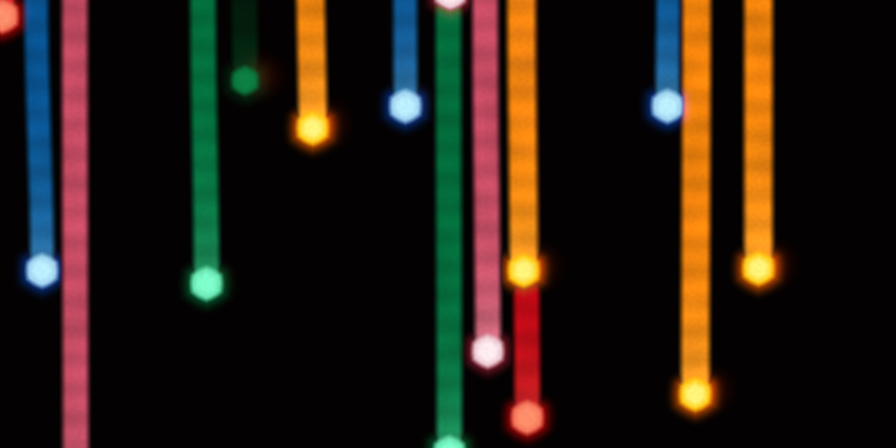
Reproduce this background procedurally as a WebGL 2 fragment shader.

```glsl
#version 300 es
precision highp float;
// Falling light trails: soft coloured streaks ending in bright bokeh heads on black.

uniform vec2 u_resolution;
out vec4 fragColor;

const int COUNT = 15;
const int BLUE = 0, PINK = 1, GREEN = 2, ORANGE = 3, RED = 4, DIM = 5;

// Per trail: x at the top, x of the head, y of the head (canvas heights)
const vec3 TRAILS[COUNT] = vec3[](
    vec3(0.005, 0.005, 0.964), vec3(0.081, 0.094, 0.396), vec3(0.167, 0.169, -0.2),
    vec3(0.453, 0.461, 0.367), vec3(0.544, 0.547, 0.820), vec3(0.693, 0.698, 0.714),
    vec3(0.904, 0.905, 0.763), vec3(1.001, 1.003, -0.010), vec3(1.005, 1.005, 1.015),
    vec3(1.083, 1.089, 0.216), vec3(1.164, 1.169, 0.396), vec3(1.169, 1.177, 0.068),
    vec3(1.492, 1.490, 0.763), vec3(1.555, 1.552, 0.120), vec3(1.693, 1.693, 0.401));

const int KINDS[COUNT] = int[](RED, BLUE, PINK, GREEN, DIM, ORANGE, BLUE, GREEN,
    PINK, PINK, ORANGE, RED, BLUE, ORANGE, ORANGE);

// Colours by kind
const vec3 STREAK[6] = vec3[](
    vec3(0.03, 0.32, 0.56), vec3(0.76, 0.29, 0.38), vec3(0.01, 0.42, 0.23),
    vec3(0.94, 0.51, 0.05), vec3(0.72, 0.02, 0.07), vec3(0.00, 0.08, 0.03));
const vec3 CORE[6] = vec3[](
    vec3(0.74, 0.94, 1.00), vec3(1.00, 0.93, 0.95), vec3(0.50, 1.00, 0.80),
    vec3(1.00, 0.96, 0.48), vec3(1.00, 0.56, 0.42), vec3(0.05, 0.50, 0.26));
const vec3 HALO[6] = vec3[](
    vec3(0.03, 0.22, 0.60), vec3(0.55, 0.10, 0.18), vec3(0.00, 0.40, 0.20),
    vec3(0.90, 0.36, 0.00), vec3(0.75, 0.02, 0.03), vec3(0.00, 0.14, 0.06));
const vec3 BACKGROUND = vec3(0.012, 0.002, 0.002);

vec2 hashGradient(vec2 cell) {
    float angle = 6.2832 * fract(sin(dot(cell, vec2(127.1, 311.7))) * 43758.5);
    return vec2(cos(angle), sin(angle));
}

float gradientNoise(vec2 p) {
    vec2 i = floor(p), f = fract(p);
    vec2 s = f * f * (3.0 - 2.0 * f);
    vec2 e = vec2(0.0, 1.0);
    float low = mix(dot(hashGradient(i), f), dot(hashGradient(i + e.yx), f - e.yx), s.x);
    float high = mix(dot(hashGradient(i + e.xy), f - e.xy), dot(hashGradient(i + 1.0), f - 1.0), s.x);
    return mix(low, high, s.y);
}

// Rounded hexagonal distance from the centre
float bokehDistance(vec2 p) {
    vec2 q = abs(p);
    float hexagon = max(q.x, dot(q, vec2(0.5, 0.866)));
    return mix(length(p), hexagon, 0.5);
}

// Streak coverage above the head, bending gently towards it
float streakMask(vec2 p, vec3 trail, float halfWidth) {
    float bend = smoothstep(trail.z, max(trail.z + 0.35, 1.0), p.y);
    float across = abs(p.x - mix(trail.y, trail.x, bend));
    float side = 1.0 - smoothstep(halfWidth - 0.013, halfWidth + 0.008, across);
    return side * smoothstep(trail.z - 0.01, trail.z + 0.02, p.y);
}

// Faint beads and uneven light along a streak
float flicker(vec2 p, float seed) {
    float beads = 0.05 * sin(p.y * 96.0 + seed * 2.3);
    return 1.0 + beads + 0.12 * gradientNoise(vec2(p.x * 12.0 + seed * 7.0, p.y * 9.0));
}

vec3 lightTrail(vec2 p, vec3 trail, int kind, float seed) {
    float halfWidth = kind == ORANGE ? 0.034 : kind == BLUE ? 0.029 : 0.031;
    float radius = kind == DIM ? 0.031 : 0.036;
    vec2 toHead = p - trail.yz;
    float d = bokehDistance(toHead);

    // Streak, brighter just above the head
    float nearHead = exp(-max(toHead.y, 0.0) * 9.0);
    vec3 streakColor = mix(STREAK[kind], CORE[kind], 0.28 * nearHead);
    vec3 light = streakColor * flicker(p, seed) * streakMask(p, trail, halfWidth);

    // Coloured halo and a faint red fringe to its right
    light = max(light, HALO[kind] * exp(-pow(d / 0.048, 4.0)));
    float fringe = exp(-pow(length(toHead - vec2(0.035, 0.01)) / 0.042, 2.0));
    light += vec3(0.16, 0.03, 0.0) * fringe * (kind == ORANGE || kind == DIM ? 1.0 : 0.2);

    // Bright head, tinted towards its rim
    float head = 1.0 - smoothstep(radius - 0.009, radius + 0.007, d);
    vec3 rim = kind == ORANGE ? vec3(1.0, 0.78, 0.05) : mix(HALO[kind], CORE[kind], 0.8);
    vec3 headColor = mix(CORE[kind], rim, smoothstep(0.012, radius, d));
    return mix(light, headColor, head);
}

void main() {
    vec2 p = gl_FragCoord.xy / u_resolution.y;
    vec3 color = BACKGROUND;
    for (int i = 0; i < COUNT; i++) {
        color = max(color, lightTrail(p, TRAILS[i], KINDS[i], float(i)));
    }
    // Fine grain
    color *= 1.0 + 0.04 * gradientNoise(p * 110.0);
    fragColor = vec4(clamp(color, 0.0, 1.0), 1.0);
}
```
